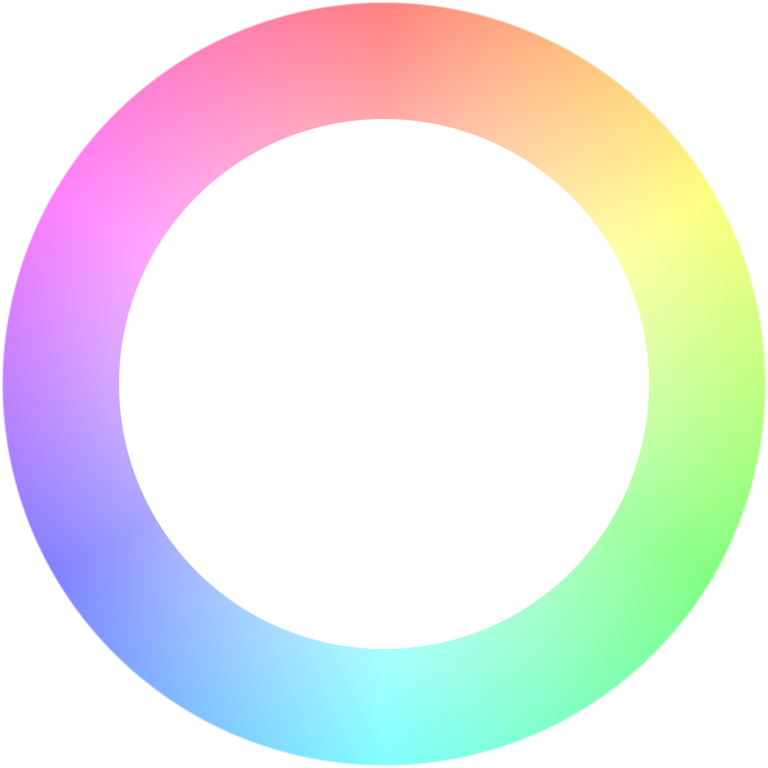
Reproduce this background procedurally as a three.js fragment shader.

```glsl
// Draws a pastel colour wheel ring on a white ground.
varying vec2 vUv;

const vec2 CENTER = vec2(0.5);
const float INNER_RADIUS = 0.345;
const float OUTER_RADIUS = 0.4965;
const float INNER_SOFTNESS = 0.001;
const float OUTER_SOFTNESS = 0.0018;
const float SATURATION_PER_RADIUS = 1.0;
const float HUE_OFFSET = 0.0;
const vec3 BACKGROUND = vec3(1.0);
const float TAU = 6.283185;

// Fully saturated colour for a hue from 0 to 1.
vec3 pureHue(float hue) {
  vec3 wave = abs(mod(hue * 6.0 + vec3(0.0, 4.0, 2.0), 6.0) - 3.0) - 1.0;
  return clamp(wave, 0.0, 1.0);
}

// Coverage of a soft-edged disc.
float disc(float radius, float edge, float softness) {
  return 1.0 - smoothstep(edge - softness, edge + softness, radius);
}

void main() {
  vec2 offset = vUv - CENTER;
  float radius = length(offset);

  // Hue runs clockwise from red at the top; the centre is kept defined.
  vec2 direction = radius > 0.0 ? offset : vec2(0.0, 1.0);
  float hue = fract(atan(direction.x, direction.y) / TAU + HUE_OFFSET);

  // Colour fades towards white at the centre.
  float saturation = clamp(radius * SATURATION_PER_RADIUS, 0.0, 1.0);
  vec3 wheel = mix(vec3(1.0), pureHue(hue), saturation);

  // Keep only the ring between the two circles.
  float ring = disc(radius, OUTER_RADIUS, OUTER_SOFTNESS)
             * (1.0 - disc(radius, INNER_RADIUS, INNER_SOFTNESS));
  gl_FragColor = vec4(mix(BACKGROUND, wheel, ring), 1.0);
}
```
